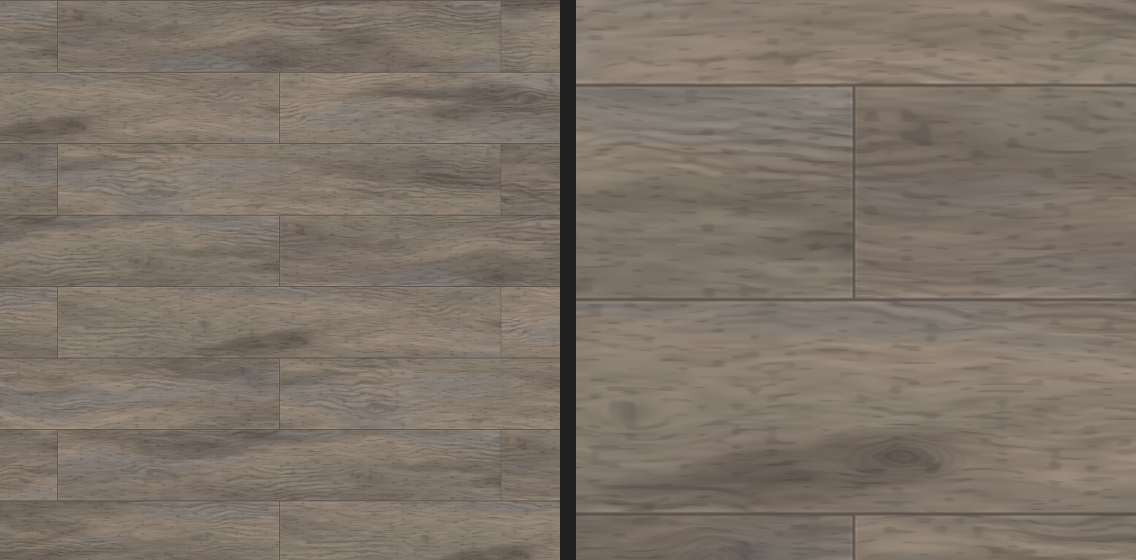
Left: the whole. Right: its middle third, enlarged.
A three.js fragment shader for this texture:

```glsl
// Weathered grey-brown oak floor: long planks in half-offset rows with thin grooves.
varying vec2 vUv;

float hash(vec2 p) {
  vec3 a = fract(vec3(p.xyx) * 0.1031);
  a += dot(a, a.yzx + 33.33);
  return fract((a.x + a.y) * a.z);
}

float noise(vec2 p) {
  vec2 i = floor(p), f = fract(p);
  f = f * f * (3.0 - 2.0 * f);
  return mix(mix(hash(i), hash(i + vec2(1.0, 0.0)), f.x),
             mix(hash(i + vec2(0.0, 1.0)), hash(i + 1.0), f.x), f.y);
}

float fbm(vec2 p) {
  float sum = 0.0, amp = 0.533;
  for (int i = 0; i < 4; i++) {
    sum += amp * noise(p);
    p = p * 2.03 + vec2(17.3, 9.1);
    amp *= 0.5;
  }
  return sum;
}

void main() {
  // Plank layout, rows counted down from the top
  vec2 size = vec2(0.7917, 0.1276);
  float down = (1.0 - vUv.y - 0.0013) / size.y;
  float row = floor(down);
  float odd = mod(row, 2.0);
  float along = (vUv.x - 0.1029) / size.x - 0.5 * odd;
  vec2 local = vec2(fract(along), fract(down)) * size;

  // The same board returns three rows down and half a plank across
  float halfSteps = 2.0 * floor(along) + odd;
  vec2 board = vec2(row - 3.0 * halfSteps + 40.0, 23.0);
  vec2 seed = vec2(hash(board), hash(board + 41.7));
  vec2 p = local + floor(seed * 40.0);

  // Knots bend the grain around them
  float knotCore = 0.0, knotRings = 0.0, bend = 0.0;
  for (int i = 0; i < 2; i++) {
    vec2 key = board + float(i) * 13.7;
    vec2 knot = size * vec2(0.08 + 0.84 * hash(key + 3.1), 0.1 + 0.8 * hash(key + 7.9));
    vec2 d = (local - knot) * vec2(1.0, 2.6);
    float r = length(d) + 0.034 * (fbm(p * vec2(24.0, 60.0)) - 0.5);
    float near = exp(-r * r * 800.0);
    float strength = hash(key + 5.3);
    bend += d.y * near * 0.35;
    knotCore += strength * exp(-r * r * 9000.0);
    knotRings += strength * near * (0.5 + 0.5 * sin(r * 800.0));
  }
  p.y -= bend;

  // Broad stain bands running along the plank
  float warp = fbm(p * vec2(5.0, 15.0)) - 0.5;
  float band = fbm(p * vec2(2.3, 21.0) + vec2(0.0, warp));
  float tint = fbm(p * vec2(2.6, 15.0) + vec2(7.3, 31.0 + warp));
  float cloud = fbm(p * vec2(6.0, 32.0) + 57.0);

  vec3 umber = vec3(0.462, 0.418, 0.380);
  vec3 sand = vec3(0.578, 0.521, 0.464);
  vec3 slate = vec3(0.494, 0.482, 0.468);
  vec3 moss = vec3(0.517, 0.490, 0.440);
  vec3 color = mix(umber, sand, smoothstep(0.26, 0.72, band));
  color = mix(color, slate, 0.6 * smoothstep(0.50, 0.70, tint));
  color = mix(color, moss, 0.5 * smoothstep(0.50, 0.32, tint));
  color *= 1.0 - 0.13 * smoothstep(0.54, 0.76, cloud);
  color *= 0.99 + 0.06 * (seed.x - 0.5);

  // Fine fibres and short pores
  float streak = noise(p * vec2(14.0, 190.0) + vec2(0.0, warp * 8.0));
  float fibre = noise(p * vec2(52.0, 430.0) + vec2(3.0, warp * 14.0));
  float pore = noise(p * vec2(95.0, 480.0) + vec2(11.0, warp * 14.0));
  color *= 1.0 + 0.065 * (streak - 0.5) + 0.12 * (fibre - 0.5);
  color *= 1.0 - 0.11 * smoothstep(0.62, 0.95, pore);

  // Curved growth lines in scattered patches
  float patchMask = smoothstep(0.52, 0.80, noise(p * vec2(7.0, 24.0) + 23.0));
  float contour = sin(p.y * 760.0 + 46.0 * fbm(p * vec2(6.0, 16.0) + 5.0));
  color *= 1.0 - 0.13 * patchMask * smoothstep(0.1, 0.95, contour) * (0.3 + fibre);
  color += 0.015 * patchMask * smoothstep(0.3, 0.95, -contour);
  color *= 1.0 - 0.09 * min(knotRings, 1.0) - 0.18 * min(knotCore, 1.0);

  // Dark grooves with a faint light bevel
  vec2 gap = min(local, size - local);
  float edge = min(gap.x * 1.2, gap.y);
  float bevel = smoothstep(0.001, 0.0018, edge) * (1.0 - smoothstep(0.0018, 0.0034, edge));
  color *= 1.0 + 0.06 * bevel;
  color = mix(color, vec3(0.33, 0.295, 0.265), 0.75 * (1.0 - smoothstep(0.0002, 0.0015, edge)));

  gl_FragColor = vec4(color, 1.0);
}
```
